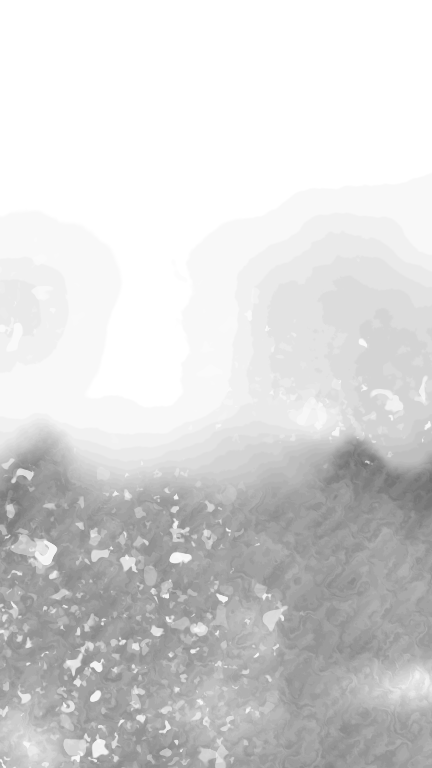
A Shadertoy shader for this background:

```glsl
// A pale monochrome watercolour: white sky, drifting mist and a dark granular wash.
// Soft bumps shape the tone, layered value noise breaks it into stepped flakes,
// and hashed cells at several scales scatter irregular paint flecks over it.

vec3 hash3(vec2 p) {
    vec3 q = fract(p.xyx * vec3(0.1031, 0.1030, 0.0973));
    q += dot(q, q.yxz + 33.33);
    return fract((q.xxy + q.yzz) * q.zyx);
}

float noise(vec2 p) {
    vec2 i = floor(p), f = fract(p);
    f = f * f * (3.0 - 2.0 * f);
    return mix(mix(hash3(i).x, hash3(i + vec2(1, 0)).x, f.x),
               mix(hash3(i + vec2(0, 1)).x, hash3(i + vec2(1, 1)).x, f.x), f.y);
}

// Fractal noise centred on zero
float fbm(vec2 p) {
    float sum = 0.0, gain = 0.5;
    for (int i = 0; i < 5; i++) {
        sum += gain * (noise(p) - 0.5);
        p = mat2(1.6, 1.2, -1.2, 1.6) * p + 7.3;
        gain *= 0.5;
    }
    return sum;
}

float bump(vec2 p, vec2 centre, vec2 size) {
    vec2 d = (p - centre) / size;
    return exp(-dot(d, d));
}

float ridge(float x, float centre, float width) {
    return exp(-pow(abs(x - centre) / width, 2.0));
}

// Chance of a fleck at each place
float fleckDensity(vec2 p) {
    float lowerLeft = (1.0 - smoothstep(0.2, 0.38, p.x)) * (1.0 - smoothstep(0.3, 0.44, p.y));
    return 0.6 * lowerLeft
         + 0.8 * bump(p, vec2(0.45, 0.47), vec2(0.12, 0.045))
         + 0.5 * bump(p, vec2(0.02, 0.59), vec2(0.07, 0.08))
         + 0.35 * bump(p, vec2(0.3, 0.53), vec2(0.06, 0.08))
         + 0.3 * bump(p, vec2(0.32, 0.15), vec2(0.06, 0.08));
}

// Opacity of irregular flecks, one candidate per cell
float flecks(vec2 p, float scale) {
    vec2 q = p * scale, cell = floor(q);
    q += 0.5 * vec2(noise(q * 3.5), noise(q * 3.5 + 19.0)) - 0.25;
    float soft = 1.2 * scale / iResolution.y, cover = 0.0;
    for (int y = -1; y <= 1; y++)
    for (int x = -1; x <= 1; x++) {
        vec2 id = cell + vec2(x, y);
        vec3 h = hash3(id + scale), k = hash3(id + scale + 71.0);
        vec2 centre = id + 0.15 + 0.7 * h.xy;
        float radius = mix(0.1, 0.27, k.x);
        float present = step(h.z, fleckDensity(centre / scale));
        vec2 d = (q - centre) * vec2(mix(0.8, 1.3, k.z), 1.0);
        float shape = 1.0 - smoothstep(-soft, soft, length(d) - radius);
        cover = max(cover, present * shape * mix(0.15, 0.95, k.y * k.y));
    }
    return cover;
}

// Flat tonal steps with smoothed borders
float posterize(float v, float levels) {
    float t = v * levels;
    float w = clamp(fwidth(t), 0.02, 0.5);
    return (floor(t) + smoothstep(0.5 - w, 0.5 + w, fract(t))) / levels;
}

void mainImage(out vec4 fragColor, in vec2 fragCoord) {
    vec2 p = fragCoord / iResolution.y;
    p.x *= 0.5625 * iResolution.y / iResolution.x;
    float cloud = fbm(p * 14.0), flake = fbm(p * 42.0 + 5.0);
    vec2 q = p + 0.035 * vec2(cloud, fbm(p * 14.0 + 31.0)) + 0.012 * flake;

    // Mist, with a white opening at the centre and one at the right
    float top = 0.70 + 0.2 * (q.x - 0.3);
    float ink = 0.14 * smoothstep(0.19, 0.48, q.x) * (1.0 - smoothstep(top - 0.13, top + 0.05, q.y));
    ink += 0.08 * bump(q, vec2(0.02, 0.59), vec2(0.09, 0.08));
    ink += 0.17 * (1.0 - smoothstep(0.35, 0.49, q.y));
    ink *= 1.0 - 0.9 * bump(q, vec2(0.19, 0.55), vec2(0.1, 0.11));
    ink *= 1.0 - 0.85 * bump(q, vec2(0.56, 0.69), vec2(0.06, 0.07));
    ink -= 0.12 * bump(q, vec2(0.41, 0.445), vec2(0.05, 0.025));
    ink += 0.35 * ink * (cloud + flake);

    // Dark wash: deep banks at both sides, pale pools near the bottom
    float wash = 0.37 + 0.16 * bump(q, vec2(0.56, 0.365), vec2(0.07, 0.05))
               + 0.12 * bump(q, vec2(0.0, 0.36), vec2(0.05, 0.06))
               + 0.1 * bump(q, vec2(0.46, 0.4), vec2(0.04, 0.035))
               - 0.27 * bump(q, vec2(0.54, 0.108), vec2(0.08, 0.03))
               - 0.22 * bump(q, vec2(0.04, 0.03), vec2(0.06, 0.05))
               - 0.13 * bump(q, vec2(0.28, 0.08), vec2(0.07, 0.05))
               - 0.1 * bump(q, vec2(0.33, 0.17), vec2(0.04, 0.04));
    wash += 0.08 * cloud + 0.1 * flake + 0.1 * (noise(p * 120.0 + 9.0 * flake) - 0.5);

    // Uneven upper edge of the wash, crisper toward the right
    float edge = 0.365 + 0.065 * ridge(q.x, 0.05, 0.045) + 0.06 * ridge(q.x, 0.47, 0.045)
               + 0.035 * ridge(q.x, 0.57, 0.04) - 0.015 * ridge(q.x, 0.35, 0.06);
    float blur = mix(0.04, 0.016, smoothstep(0.35, 0.48, q.x));
    ink = mix(ink, wash, smoothstep(-blur, blur, edge - q.y));

    float tone = posterize(0.99 - max(ink, 0.0), 36.0);

    // Flecks from broad to fine
    float scale = 19.0;
    for (int i = 0; i < 4; i++) {
        tone = mix(tone, 0.98, flecks(p, scale));
        scale *= 1.5;
    }
    fragColor = vec4(vec3(clamp(tone, 0.0, 1.0)), 1.0);
}
```
